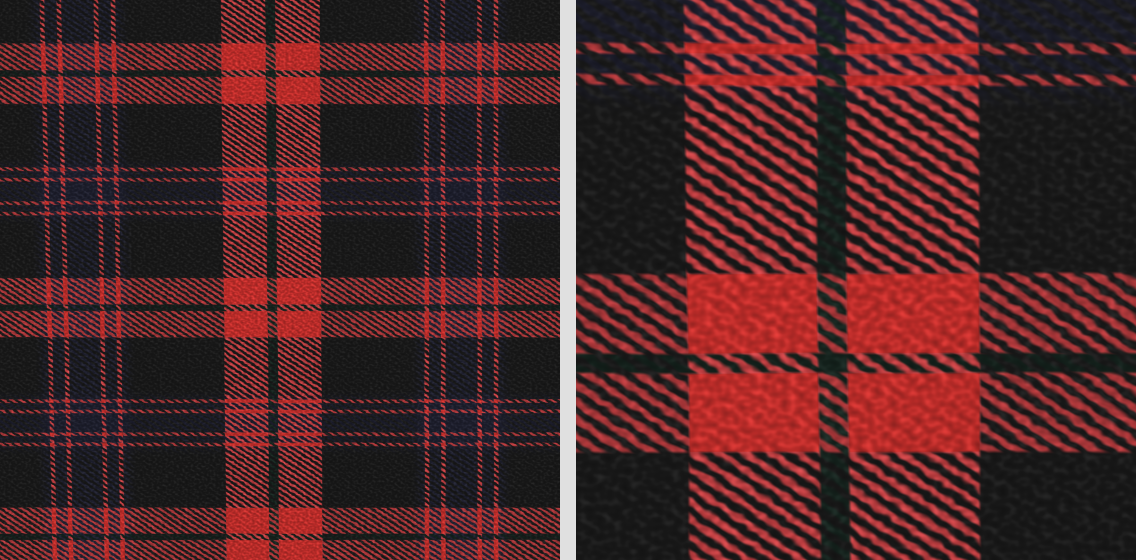
Left, the full canvas; right, a detail of the centre.
This texture is drawn by a WebGL 2 fragment shader. Its source:

```glsl
#version 300 es
precision highp float;
// Red, black and navy tartan woven as a diagonal twill.
// Each thread system gets its colour from one mirrored stripe sequence;
// a twill mask picks which system lies on top, then grain adds wear.

#define PERIOD vec2(0.675, 0.4135)      // size of one repeat
#define CENTRE vec2(0.4863, 0.455)      // middle of one red band
#define RED_HALF vec2(0.087, 0.0530)    // half widths of the stripes
#define GREEN_HALF vec2(0.0088, 0.0058)
#define LINE_HALF vec2(0.0040, 0.0032)
#define NAVY_HALF vec2(0.078, 0.047)
#define TWILL vec2(64.0, 96.0)          // diagonal ribs across and up
#define RIB_BIAS 0.10                   // how far the dark ribs spread
#define RIB_SOFT 0.95                   // softness of the rib edges
#define SKEW 0.028                      // lean of the cloth at the left
#define BOW 0.0045                      // vertical stretch of the cloth
#define GRAIN 0.26                      // fibre contrast

uniform vec2 u_resolution;
out vec4 fragColor;

const float TAU = 6.2831853;
const vec3 BLACK = vec3(0.092, 0.092, 0.092);
const vec3 NAVY = vec3(0.108, 0.112, 0.165);
const vec3 GREEN = vec3(0.075, 0.125, 0.105);
const vec3 RED = vec3(0.70, 0.225, 0.235);
const vec3 SOLID_TINT = vec3(1.02, 0.74, 0.66);

vec2 hashGradient(vec2 cell) {
    vec3 p = fract(cell.xyx * vec3(0.1031, 0.1030, 0.0973));
    p += dot(p, p.yzx + 33.33);
    float angle = TAU * fract((p.x + p.y) * p.z);
    return vec2(cos(angle), sin(angle));
}

float gradientNoise(vec2 p) {
    vec2 i = floor(p), f = p - i;
    vec2 w = f * f * f * (f * (f * 6.0 - 15.0) + 10.0);
    float a = dot(hashGradient(i), f);
    float b = dot(hashGradient(i + vec2(1, 0)), f - vec2(1, 0));
    float c = dot(hashGradient(i + vec2(0, 1)), f - vec2(0, 1));
    float d = dot(hashGradient(i + vec2(1, 1)), f - vec2(1, 1));
    return mix(mix(a, b, w.x), mix(c, d, w.x), w.y);
}

// Coverage of a stripe at a given distance from its middle line.
float stripe(float dist, float halfWidth, float soft) {
    return 1.0 - smoothstep(halfWidth - soft, halfWidth + soft, dist);
}

// Stripe sequence along one axis: 0 is the warp, 1 the weft.
vec3 threadColour(int axis, float s, vec2 lineOffsets, float soft) {
    float period = PERIOD[axis];
    float fromBand = abs(mod(s - CENTRE[axis] + 0.5 * period, period) - 0.5 * period);
    float fromNavy = 0.5 * period - fromBand;
    vec2 fromLines = abs(vec2(fromNavy) - lineOffsets);

    vec3 colour = mix(BLACK, NAVY, stripe(fromNavy, NAVY_HALF[axis], 0.014));
    float lines = stripe(min(fromLines.x, fromLines.y), LINE_HALF[axis], soft);
    float band = stripe(fromBand, RED_HALF[axis], soft);
    colour = mix(colour, RED, max(lines, band));
    return mix(colour, GREEN, stripe(fromBand, GREEN_HALF[axis], soft));
}

void main() {
    vec2 uv = gl_FragCoord.xy / u_resolution;
    float pixel = 1.0 / min(u_resolution.x, u_resolution.y);

    // Uneven lie of the cloth
    vec2 cloth = uv;
    cloth.x += SKEW * (1.0 - uv.x) * (1.0 - uv.x) * (uv.y - 0.5);
    float bow = (uv.y - CENTRE.y) / PERIOD.y;
    cloth.y += BOW * (1.0 - bow * bow);
    cloth += 0.0012 * vec2(gradientNoise(uv * 9.0), gradientNoise(uv * 9.0 + 40.0));

    // Twill ribs, falling to the right, with uneven threads
    float phase = dot(cloth, TWILL) + 0.24 * gradientNoise(uv * vec2(128.0, 192.0));
    float wave = sin(TAU * phase);

    // Weave the two thread systems; the brighter one shows a little less
    float soft = max(0.8 * pixel, 0.0013);
    vec3 warp = threadColour(0, cloth.x, vec2(0.0325, 0.0620), soft);
    vec3 weft = threadColour(1, cloth.y, vec2(0.0205, 0.0390), soft);
    float bias = RIB_BIAS * clamp((weft.r - warp.r) / RED.r, -1.0, 1.0);
    float warpOnTop = smoothstep(-RIB_SOFT, RIB_SOFT, wave + bias);
    vec3 colour = mix(weft, warp, warpOnTop);
    float solid = smoothstep(0.3, 0.65, min(warp.r, weft.r));
    colour *= mix(vec3(1.0), SOLID_TINT, solid);

    // Thread relief, fibre grain and broad fading
    float grain = gradientNoise(uv * vec2(200.0, 260.0));
    float fade = gradientNoise(uv * 3.0 + 7.0);
    colour *= 1.0 + 0.05 * wave + GRAIN * grain + 0.05 * fade;
    colour += 0.055 * max(grain + 0.2 * wave, 0.0);

    fragColor = vec4(clamp(colour, 0.0, 1.0), 1.0);
}
```
